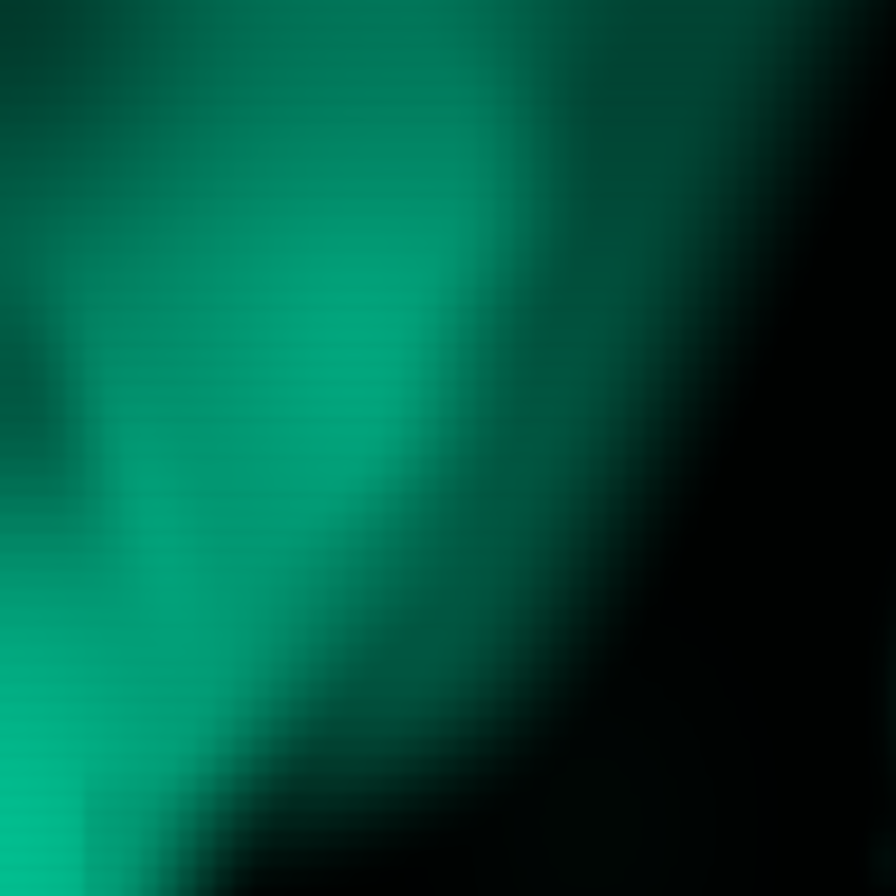
Reproduce this background procedurally as a Shadertoy shader.

```glsl
// Soft emerald curtains of light folding diagonally into black.

const vec3 EMERALD = vec3(0.012, 1.0, 0.755);
const vec2 WEAVE_CELLS = vec2(48.0);
const vec2 WEAVE_STRENGTH = vec2(0.5, 0.85);

float bell(float x, float center, float width) {
    float t = (x - center) / width;
    return exp(-t * t);
}

// Falls smoothly from 1 to 0 around center
float fall(float x, float center, float halfWidth) {
    return 1.0 - smoothstep(center - halfWidth, center + halfWidth, x);
}

float hash(vec2 p) {
    vec3 q = fract(vec3(p.xyx) * 0.1031);
    q += dot(q, q.yzx + 33.33);
    return fract((q.x + q.y) * q.z);
}

// Soft stair steps that turn gradients into woven rows and columns
vec2 terrace(vec2 uv, vec2 cells, vec2 strength) {
    vec2 p = uv * cells;
    vec2 stepped = floor(p) + smoothstep(0.2, 0.8, fract(p));
    return mix(p, stepped, strength) / cells;
}

// Bright curtain on the left, with its shadows and highlights
float innerLight(vec2 uv) {
    float light = 0.46 + 0.13 * fall(uv.y, 0.82, 0.18);
    light += 0.06 * bell(uv.x, 0.39, 0.11) * bell(uv.y, 0.60, 0.15);

    // Shaded upper corner
    light -= 0.24 * bell(uv.x, 0.0, 0.21) * bell(uv.y, 1.0, 0.4);

    // Dark wedge and the lit crest beside it
    float wedgeEdge = 0.04 + 0.22 * (0.74 - uv.y);
    light -= 0.18 * fall(uv.x, wedgeEdge, 0.055) * bell(uv.y, 0.55, 0.15);
    light += 0.045 * bell(uv.x, wedgeEdge + 0.065, 0.045) * bell(uv.y, 0.42, 0.14);

    // Lower corner glow with a crisp vertical fold
    light += 0.15 * bell(uv.x, 0.0, 0.16) * fall(uv.y, 0.275, 0.225);
    light -= 0.06 * smoothstep(0.08, 0.105, uv.x) * fall(uv.y, 0.125, 0.045);
    return light;
}

// Dim curtain that fades out along the diagonal
float outerLight(vec2 uv) {
    float rim = 0.56 + 0.44 * uv.y - 0.2 * exp(-uv.y / 0.1);
    float level = 0.33 - 0.07 * smoothstep(0.5, 0.95, uv.y);
    level *= smoothstep(-0.05, 0.27, uv.y);
    return level * smoothstep(-0.05, 0.19, rim - uv.x);
}

// Amount of the bright curtain in front of the dim one
float foldMask(vec2 uv) {
    float edge = 0.19 + 0.40 * smoothstep(-0.1, 0.78, uv.y);
    edge -= 0.03 * bell(uv.y, 0.64, 0.1);
    float softness = 0.09 + 0.05 * bell(uv.y, 0.36, 0.08);
    softness += 0.05 * smoothstep(0.88, 1.0, uv.y);
    return fall(uv.x, edge, softness);
}

// Faint gleams at the right border and a haze below the rim
float faintLight(vec2 uv) {
    float gleam = 0.06 * bell(uv.x, 1.01, 0.025) * bell(uv.y, 0.22, 0.1);
    gleam += 0.04 * bell(uv.x, 0.99, 0.02) * bell(uv.y, 0.04, 0.035);
    float haze = 0.018 * bell(uv.x, 0.66, 0.15) * bell(uv.y, 0.08, 0.2);
    return gleam + haze;
}

void mainImage(out vec4 fragColor, in vec2 fragCoord) {
    vec2 uv = fragCoord / iResolution.xy;
    vec2 woven = terrace(uv, WEAVE_CELLS, WEAVE_STRENGTH);
    float light = mix(outerLight(woven), innerLight(woven), foldMask(woven));
    light += faintLight(woven);

    // Fine dark seams between rows, uneven from row to row
    float row = uv.y * WEAVE_CELLS.y;
    float seam = bell(fract(row), 0.5, 0.22);
    light *= 1.0 - 0.025 * seam * hash(vec2(floor(row), 7.0));

    // Deep shadow tint
    vec3 color = EMERALD * max(light, 0.0) + vec3(0.0, 0.006, 0.004);
    fragColor = vec4(color, 1.0);
}
```
